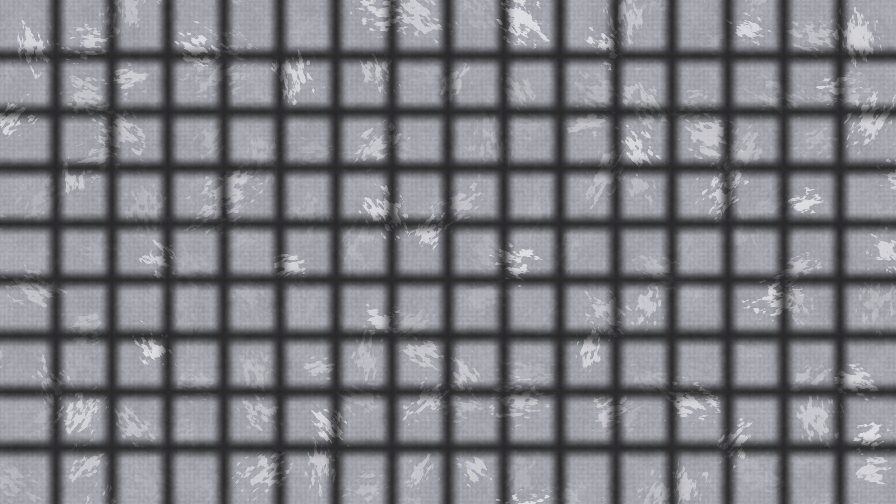
Write a Shadertoy shader that draws this pattern.

```glsl
vec3 hash3(vec2 cell) {
    vec3 q = fract(cell.xyx * vec3(0.1031, 0.1030, 0.0973));
    q += dot(q, q.yxz + 33.33);
    return fract((q.xxy + q.yzz) * q.zyx);
}

float valueNoise(vec2 p) {
    vec2 cell = floor(p), f = fract(p);
    f = f * f * (3.0 - 2.0 * f);
    return mix(mix(hash3(cell).x, hash3(cell + vec2(1, 0)).x, f.x),
               mix(hash3(cell + vec2(0, 1)).x, hash3(cell + vec2(1, 1)).x, f.x), f.y);
}

float fbm(vec2 p) {
    float sum = 0.0, amplitude = 0.53;
    for (int octave = 0; octave < 3; octave++) {
        sum += amplitude * valueNoise(p);
        p = mat2(1.6, 1.2, -1.2, 1.6) * p + 17.3;
        amplitude *= 0.5;
    }
    return sum;
}

// Ragged pale blotches, one scattered per tile, allowed to spill over
float wear(vec2 p) {
    float total = 0.0;
    for (int y = -1; y <= 1; y++)
    for (int x = -1; x <= 1; x++) {
        vec2 cell = floor(p) + vec2(x, y);
        vec3 place = hash3(cell + 40.0), form = hash3(cell + 190.0);
        vec2 offset = p - cell - 0.5 - (place.xy - 0.5) * 0.8;
        float angle = 6.2832 * form.x;
        vec2 turned = mat2(cos(angle), sin(angle), -sin(angle), cos(angle)) * offset;
        float reach = length(turned * vec2(0.85, 1.15)) / mix(0.32, 0.55, form.y);
        float flecks = fbm(turned * vec2(8.0, 16.0) + cell * 23.0 + 300.0);
        float cover = smoothstep(-0.07, 0.09, flecks - 0.27 - 0.45 * reach);
        total = max(total, cover * mix(0.12, 0.95, place.z * place.z));
    }
    return total;
}

void mainImage(out vec4 fragColor, in vec2 fragCoord) {
    // Nine tiles down; bars only between tiles, not along the border
    vec2 p = fragCoord / iResolution.y * 9.0;
    vec2 tiles = round(iResolution.xy / iResolution.y * 9.0);
    vec2 barDistance = abs(p - clamp(round(p), vec2(1.0), tiles - 1.0));
    barDistance += 0.025 * (fbm(p * 7.0 + 90.0) - 0.5);

    // Soft dark bars
    vec2 clear = smoothstep(-0.025, 0.235, barDistance);
    float open = clear.x * clear.y;

    // Diagonal weave and grain
    float weave = sin((p.x + p.y) * 38.0) * sin((p.x - p.y) * 38.0);
    float grain = valueNoise(p * 26.0) - 0.5;
    float cloud = fbm(p * 2.5 + 60.0) - 0.5;
    vec3 metal = vec3(0.645, 0.645, 0.68) + 0.02 * weave + 0.05 * grain + 0.07 * cloud;

    vec3 color = mix(vec3(0.165, 0.165, 0.17) + 0.02 * grain, metal, open);
    color = mix(color, vec3(0.91, 0.91, 0.92), wear(p) * mix(0.13, 0.9, open));
    fragColor = vec4(color, 1.0);
}
```
